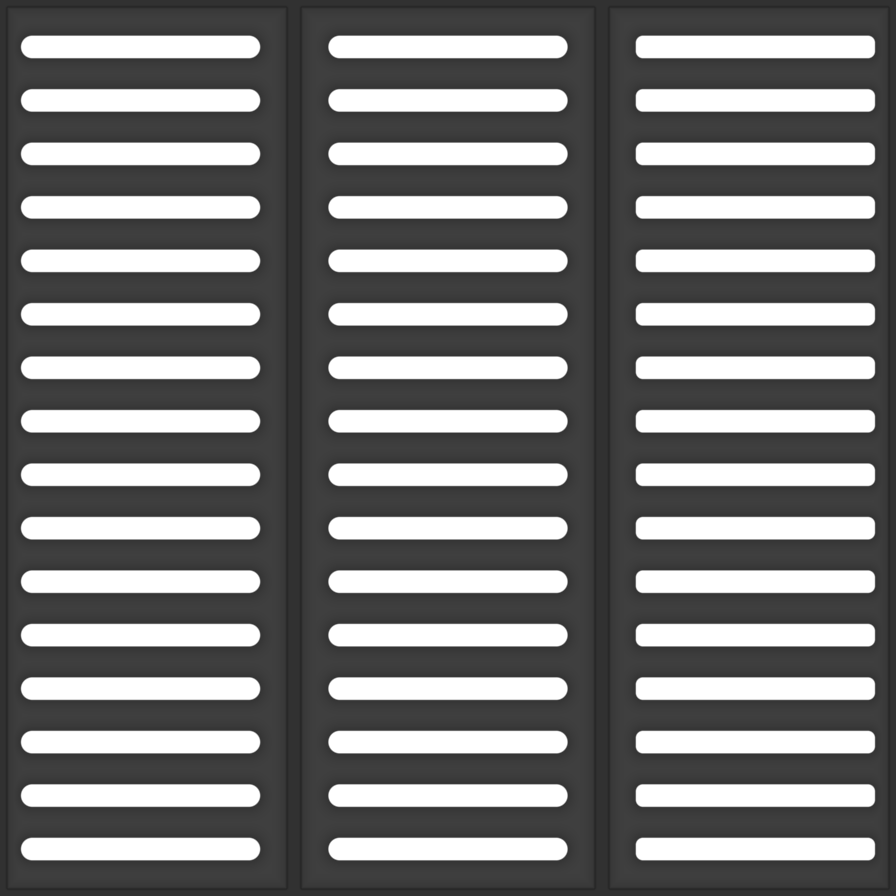
This pattern is drawn by a three.js fragment shader. Its source:

```glsl
// Dark louvred grille: three framed panels, each with sixteen bright slots.
// Rounded-box distances give the slots, their soft shadows and the panel
// edges; the right-hand column has squarer slot ends than the other two.

#define ROWS 16.0
#define ROW_PITCH 0.05968
#define COLUMN_PITCH 0.3431
#define SEAM_PITCH 0.34375
#define FRAME_WIDTH 0.0078
#define SLOT_HALF vec2(0.1335, 0.0126)
#define SQUARE_RADIUS 0.0080
#define SOFT 0.0011
#define FRAME_COLOR vec3(0.193)
#define PANEL_COLOR vec3(0.252)
#define SLOT_COLOR vec3(1.0)

varying vec2 vUv;

float roundedBox(vec2 p, vec2 halfSize, float radius) {
  vec2 q = abs(p) - halfSize + radius;
  return length(max(q, 0.0)) + min(max(q.x, q.y), 0.0) - radius;
}

// Coverage of the inside of a distance field
float fill(float d) {
  return 1.0 - smoothstep(-SOFT, SOFT, d);
}

// Panel between two seams; the outer seams are cut off at the canvas border
float panelDistance(vec2 p, float column) {
  float left = max(0.5 + (column - 0.5) * SEAM_PITCH, 0.0);
  float right = min(0.5 + (column + 0.5) * SEAM_PITCH, 1.0);
  vec2 center = vec2(0.5 * (left + right), 0.5);
  vec2 halfSize = vec2(0.5 * (right - left), 0.5) - FRAME_WIDTH;
  return roundedBox(p - center, halfSize, 0.002);
}

// Nearest slot in the column, rows centred on the canvas
float slotDistance(vec2 p, float column) {
  float middle = 0.5 * (ROWS - 1.0);
  float row = clamp(floor((p.y - 0.5) / ROW_PITCH + middle + 0.5), 0.0, ROWS - 1.0);
  vec2 center = 0.5 + vec2(column * COLUMN_PITCH, (row - middle) * ROW_PITCH);
  float radius = mix(SLOT_HALF.y, SQUARE_RADIUS, step(0.5, column));
  return roundedBox(p - center, SLOT_HALF, radius);
}

void main() {
  float column = clamp(floor((vUv.x - 0.5) / SEAM_PITCH + 0.5), -1.0, 1.0);
  float panel = panelDistance(vUv, column);
  float slot = slotDistance(vUv, column);

  // Panel shaded towards its rim and around each slot
  float rimShade = 0.045 * exp(min(panel, 0.0) / 0.009);
  float slotShade = 0.055 * exp(-max(slot, 0.0) / 0.008);
  vec3 panelColor = PANEL_COLOR - max(rimShade, slotShade);
  vec3 color = mix(FRAME_COLOR, panelColor, fill(panel));

  // Thin dark groove where panel meets frame
  color -= 0.045 * exp(-pow(panel / 0.0015, 2.0));

  color = mix(color, SLOT_COLOR, fill(slot));
  gl_FragColor = vec4(color, 1.0);
}
```
